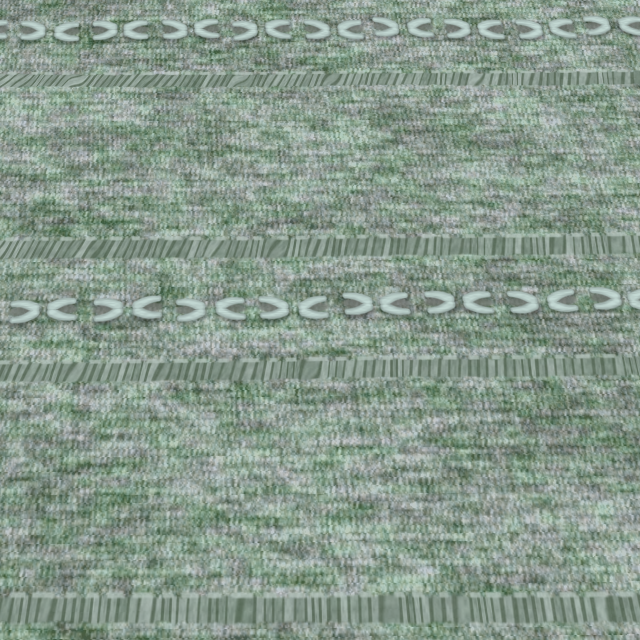
A WebGL 2 fragment shader for this texture:

```glsl
#version 300 es
precision highp float;
// Sage green handwoven cloth in slight perspective: streaky weave built from
// stretched value noise, four openwork bands of leaning threads, and two rows
// of pale embroidered leaf pairs made from mirrored, tapered capsules.
uniform vec2 u_resolution;
out vec4 outColor;

const vec3 DARK_GREEN = vec3(0.30, 0.38, 0.30);
const vec3 PALE_SAGE = vec3(0.70, 0.76, 0.73);
const vec3 LEAF_THREAD = vec3(0.73, 0.81, 0.79);

float hash(vec2 p) {
  return fract(sin(dot(p, vec2(127.1, 311.7))) * 43758.5453);
}

float noise(vec2 p) {
  vec2 i = floor(p), f = fract(p);
  f = f * f * (3.0 - 2.0 * f);
  return mix(mix(hash(i), hash(i + vec2(1, 0)), f.x),
             mix(hash(i + vec2(0, 1)), hash(i + vec2(1, 1)), f.x), f.y);
}

// Cloth: u counts leaf pairs across, r counts weft rows upward.
vec3 weave(float u, float r) {
  float row = floor(r), along = fract(r);
  float streak = noise(vec2(u * 3.5 + hash(vec2(row, 3.0)), r * 1.3)) - 0.5;
  float dash = noise(vec2(u * 9.0, r * 2.1 + 40.0)) - 0.5;
  float patchTone = noise(vec2(u * 0.7, r * 0.16)) - 0.5;
  float strand = noise(vec2(u * 34.0 - along * 0.8, r * 1.1 + 90.0)) - 0.5;
  float grain = noise(vec2(u * 58.0, r * 4.0)) - 0.5;
  float rib = sin(6.2832 * (u * 16.0 - along * 0.35 + 0.35 * hash(vec2(row, 8.0))));
  float tone = 0.59 + 0.55 * streak + 0.3 * dash + 0.28 * patchTone
             + 0.55 * strand + 0.4 * grain + 0.1 * rib - 0.05 * cos(6.2832 * r);
  vec3 color = mix(DARK_GREEN, PALE_SAGE, clamp(tone, -0.05, 1.08));
  float tint = noise(vec2(u * 5.0, r * 0.8 + 17.0)) - 0.5;
  float fleck = noise(vec2(u * 30.0, r * 2.0 + 60.0)) - 0.5;
  return color + tint * vec3(-0.07, 0.02, -0.07) + fleck * vec3(0.04, 0.0, -0.04);
}

// Openwork band: v runs from -1 to 1 over its height, lean tilts the threads.
vec3 openwork(vec3 cloth, float u, float v, float lean, float seed) {
  float wobble = noise(vec2(u * 4.0, seed)) * 1.3;
  float s = u * 9.5 + wobble - lean * v;
  float id = floor(s);
  float thickness = 0.27 + 0.16 * hash(vec2(id, seed));
  float gap = smoothstep(thickness - 0.12, thickness + 0.1, abs(fract(s) - 0.5));
  vec3 thread = mix(vec3(0.47, 0.54, 0.49), vec3(0.63, 0.69, 0.66), hash(vec2(id, seed + 5.0)));
  thread += 0.1 * (noise(vec2(s * 5.0, v * 2.0 + seed)) - 0.5);
  vec3 inside = mix(thread, vec3(0.32, 0.39, 0.32), gap * 0.85);
  float edge = 0.9 + 0.25 * (noise(vec2(u * 12.0, seed + 2.0)) - 0.5);
  vec3 color = mix(cloth, inside, 0.88 * (1.0 - smoothstep(edge - 0.15, edge + 0.15, abs(v))));
  // Small pale knots gather the threads along both edges.
  float k = u * 3.8 + wobble * 0.4;
  float size = 0.18 + 0.2 * hash(vec2(floor(k), seed + 9.0));
  float across = 1.0 - smoothstep(size - 0.1, size + 0.05, abs(fract(k) - 0.5));
  float top = 1.0 - smoothstep(0.08, 0.3, abs(v - 1.0));
  float bottom = 1.0 - smoothstep(0.08, 0.3, abs(v + 1.1));
  return mix(color, PALE_SAGE, across * (0.75 * top + 0.4 * bottom));
}

// Distance to a stitched arm; x holds the distance, y the place along it.
vec2 leafArm(vec2 p) {
  vec2 a = vec2(0.385, 0.03), b = vec2(0.13, 0.098);
  float h = clamp(dot(p - a, b - a) / dot(b - a, b - a), 0.0, 1.0);
  vec2 bow = vec2(0.0, 0.022 * sin(3.1416 * h));
  return vec2(length(p - mix(a, b, h) - bow) - mix(0.062, 0.036, h), h);
}

// Leaf pairs open toward each other; p is measured in pair widths.
vec3 leafRow(vec3 cloth, vec2 p, float seed, float aa) {
  float pair = floor(p.x + 0.5);
  vec2 q = vec2(p.x - pair, p.y);
  vec2 id = vec2(pair * 2.0 + step(0.0, q.x), seed);
  q.x = abs(q.x) + 0.03 * (hash(id) - 0.5);
  q.y += 0.05 * (hash(id + 7.0) - 0.5) + 0.16 * (hash(id + 3.0) - 0.5) * (q.x - 0.25);
  vec2 arm = leafArm(vec2(q.x, abs(q.y)));
  float shadow = leafArm(vec2(q.x, abs(q.y + 0.025))).x;
  vec3 color = mix(cloth, cloth * 0.72, 1.0 - smoothstep(-0.02, 0.05, shadow));
  float wedge = length((q - vec2(0.22, 0.0)) / vec2(0.16, 0.06));
  color = mix(color, vec3(0.44, 0.46, 0.44), 0.75 * (1.0 - smoothstep(0.6, 1.1, wedge)));
  float fiber = noise(vec2(arm.y * 5.0 + pair * 9.0, q.y * 75.0)) - 0.5;
  float roundness = smoothstep(0.0, -0.045, arm.x);
  vec3 thread = LEAF_THREAD * (0.87 + 0.15 * roundness + 0.08 * fiber);
  thread *= 1.0 - 0.05 * step(q.y, 0.0) * (1.0 - roundness);
  return mix(color, thread, 1.0 - smoothstep(-aa, aa, arm.x));
}

void main() {
  vec2 uv = gl_FragCoord.xy / u_resolution;
  // Pairs narrow and rows tighten toward the top.
  float pairWidth = 0.1302 - 0.045 * (uv.y - 0.52);
  float u = (uv.x - 0.133) / pairWidth;
  float sag = 0.003 * (noise(vec2(uv.x * 5.0, uv.y * 3.0)) - 0.5);
  float y = uv.y + sag;
  float r = (y - 0.008 * uv.x) * (70.0 + 25.0 * y);
  vec3 color = weave(u, r);

  // Each band: height on the left, rise to the right, half height, lean.
  vec4 bands[4] = vec4[4](vec4(0.046, 0.002, 0.023, 0.22), vec4(0.417, 0.012, 0.016, 0.5),
                          vec4(0.609, 0.010, 0.016, 0.75), vec4(0.873, 0.005, 0.011, 0.95));
  for (int i = 0; i < 4; i++) {
    vec4 b = bands[i];
    float v = (y - b.x - b.y * uv.x) / b.z;
    color = openwork(color, u, v, b.w * mix(1.0, 0.25, uv.x), float(i) * 13.0 + 1.0);
  }

  float aa = max(0.012, 1.0 / (u_resolution.y * pairWidth));
  color = leafRow(color, vec2(u, (y - 0.512 - 0.022 * uv.x) / pairWidth), 2.0, aa);
  color = leafRow(color, vec2(u, (y - 0.952 - 0.006 * uv.x) / pairWidth), 5.0, aa);
  outColor = vec4(clamp(color, 0.0, 1.0), 1.0);
}
```
